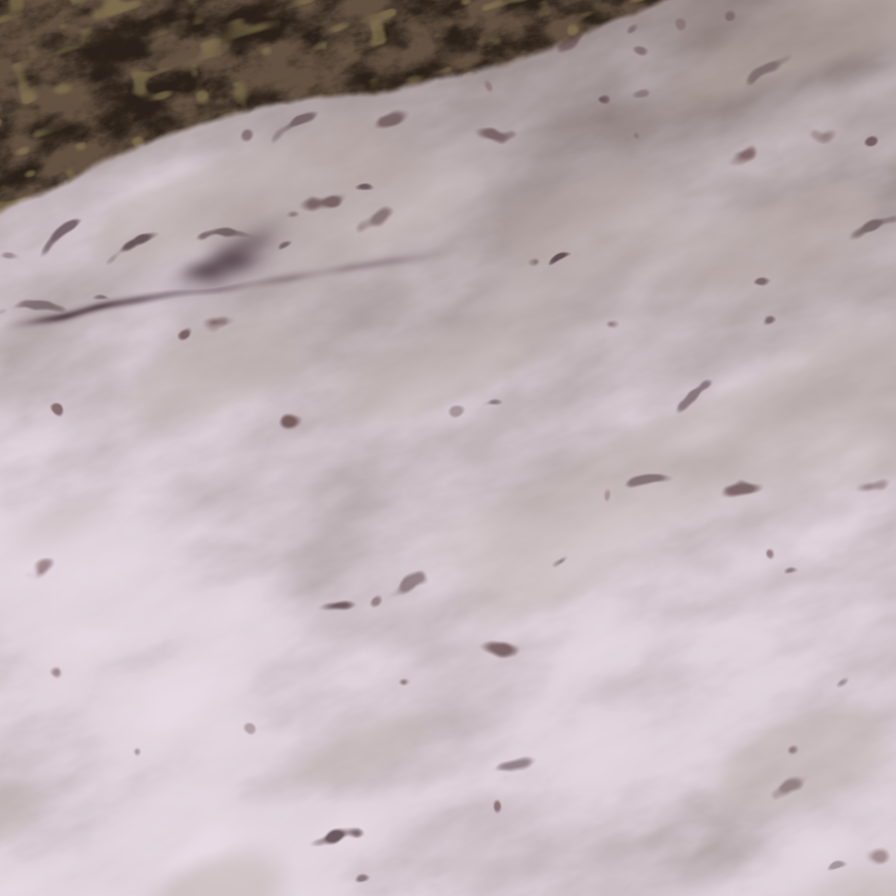
Reproduce this texture procedurally as a WebGL 1 fragment shader.

```glsl
precision highp float;
uniform vec2 u_resolution;

#define SLOPE 0.33
#define STREAK_ANGLE 0.38
#define SNOW_CONTRAST 0.34
#define LITTER_CELLS 10.0
#define SPECK_CELLS 23.0
#define SNOW_LIGHT vec3(0.84, 0.79, 0.82)
#define SNOW_SHADE vec3(0.63, 0.58, 0.58)
#define SNOW_WARM vec3(0.73, 0.68, 0.66)
#define BARK_DARK vec3(0.25, 0.18, 0.21)
#define BARK_RED vec3(0.45, 0.33, 0.33)
#define SOIL_DARK vec3(0.17, 0.13, 0.10)
#define SOIL_LIGHT vec3(0.39, 0.32, 0.26)

float hash(vec2 p) {
  vec3 q = fract(vec3(p.xyx) * 0.1031);
  q += dot(q, q.yzx + 33.33);
  return fract((q.x + q.y) * q.z);
}

float noise(vec2 p) {
  vec2 i = floor(p), f = fract(p);
  f = f * f * (3.0 - 2.0 * f);
  return mix(mix(hash(i), hash(i + vec2(1.0, 0.0)), f.x),
             mix(hash(i + vec2(0.0, 1.0)), hash(i + 1.0), f.x), f.y);
}

vec2 rotate(vec2 p, float a) {
  float c = cos(a), s = sin(a);
  return vec2(c * p.x + s * p.y, c * p.y - s * p.x);
}

float fbm(vec2 p) {
  float sum = 0.0, amp = 0.52;
  for (int i = 0; i < 5; i++) {
    sum += amp * noise(p);
    p = rotate(p, 0.25) * 2.03 + 17.3;
    amp *= 0.5;
  }
  return sum;
}

// Scattered tapering scraps: x is coverage, y is redness
vec2 scatter(vec2 uv, float cells, float sparse, float dense, vec2 size, float seed) {
  vec2 p = uv * cells, found = vec2(0.0);
  float ragged = noise(uv * 75.0 + seed) - 0.5;
  for (int j = -1; j <= 1; j++) {
    for (int i = -1; i <= 1; i++) {
      vec2 cell = floor(p) + vec2(float(i), float(j));
      vec2 key = cell + seed;
      float kind = hash(key + 31.7);
      vec2 centre = cell + 0.2 + 0.6 * vec2(hash(key), hash(key + 7.1));
      float chance = mix(sparse, dense, smoothstep(0.45, 0.95, centre.y / cells));
      vec2 q = rotate(p - centre, mix(-0.15, 0.75, hash(key + 3.9)));
      q.y += 0.35 * q.x * q.x * (kind - 0.5) / size.x;
      vec2 radii = size * mix(vec2(0.45, 1.3), vec2(1.2, 0.65), kind);
      float d = length(q / radii) + 0.9 * ragged;
      float cover = (1.0 - smoothstep(0.35, 1.2, d)) * step(hash(key + 13.3), chance);
      cover *= mix(0.45, 1.0, hash(key + 23.9));
      if (cover > found.x) found = vec2(cover, 1.0 - kind);
    }
  }
  return found;
}

// Dark fold running up to the right, opening into a hollow
float crease(vec2 uv) {
  float ragged = noise(uv * vec2(28.0, 50.0));
  float rise = uv.y - 0.638 - 0.165 * uv.x - 0.012 * (noise(uv * 16.0) - 0.5);
  float line = exp(-pow(rise / 0.005, 2.0)) * smoothstep(0.0, 0.08, uv.x);
  line *= mix(0.9, 0.3, smoothstep(0.15, 0.3, uv.x)) * (1.0 - smoothstep(0.4, 0.55, uv.x));
  vec2 q = rotate(uv - vec2(0.25, 0.705), 0.5) / vec2(0.07, 0.022);
  float hollow = exp(-dot(q, q) * 1.4) * (0.35 + 0.9 * ragged);
  return clamp(max(line * (0.5 + 0.7 * ragged), hollow), 0.0, 1.0);
}

vec3 snow(vec2 uv) {
  vec2 along = rotate(uv, STREAK_ANGLE);
  float drift = fbm(along * vec2(4.0, 9.0) + 4.0);
  float ripple = fbm(along * vec2(13.0, 27.0) + 40.0);
  float value = 0.865 - 0.17 * smoothstep(0.4, 1.0, uv.y + 0.15 * uv.x) - 0.045 * uv.x;
  value += SNOW_CONTRAST * (drift - 0.5) + 0.13 * (ripple - 0.5);
  value = min(value, 0.83 + 0.3 * (value - 0.83) * step(0.83, value) + 0.03);
  vec3 colour = mix(SNOW_SHADE, SNOW_LIGHT, (value - 0.63) / 0.21);
  float warm = smoothstep(0.56, 0.78, noise(along * vec2(4.5, 11.0) + 61.0));
  return mix(colour, SNOW_WARM, 0.45 * warm);
}

vec3 soil(vec2 uv) {
  vec2 p = rotate(uv, 0.3);
  float clumps = fbm(p * vec2(26.0, 42.0));
  float flecks = smoothstep(0.68, 0.95, noise(p * vec2(48.0, 75.0) + 9.0));
  vec3 colour = mix(SOIL_DARK, SOIL_LIGHT, smoothstep(0.26, 0.7, clumps));
  return mix(colour, vec3(0.54, 0.48, 0.32), 0.65 * flecks);
}

void main() {
  vec2 uv = gl_FragCoord.xy / u_resolution;
  vec3 colour = snow(uv);

  // Fold, bark scraps and small specks lying on the snow
  colour = mix(colour, BARK_DARK, 0.85 * crease(uv));
  vec2 litter = scatter(uv, LITTER_CELLS, 0.12, 0.6, vec2(0.27, 0.075), 5.0);
  vec2 specks = scatter(uv, SPECK_CELLS, 0.05, 0.16, vec2(0.22, 0.13), 71.0);
  colour = mix(colour, mix(BARK_DARK, BARK_RED, litter.y), 0.9 * litter.x);
  colour = mix(colour, mix(BARK_DARK, BARK_RED, specks.y), 0.75 * specks.x);

  // Bare ground beyond the sloping snow edge
  float edge = 0.765 + SLOPE * uv.x + 0.022 * sin(uv.x * 8.0);
  edge += 0.022 * (fbm(uv * 14.0) - 0.5);
  colour = mix(colour, soil(uv), smoothstep(-0.005, 0.006, uv.y - edge));

  gl_FragColor = vec4(colour, 1.0);
}
```
